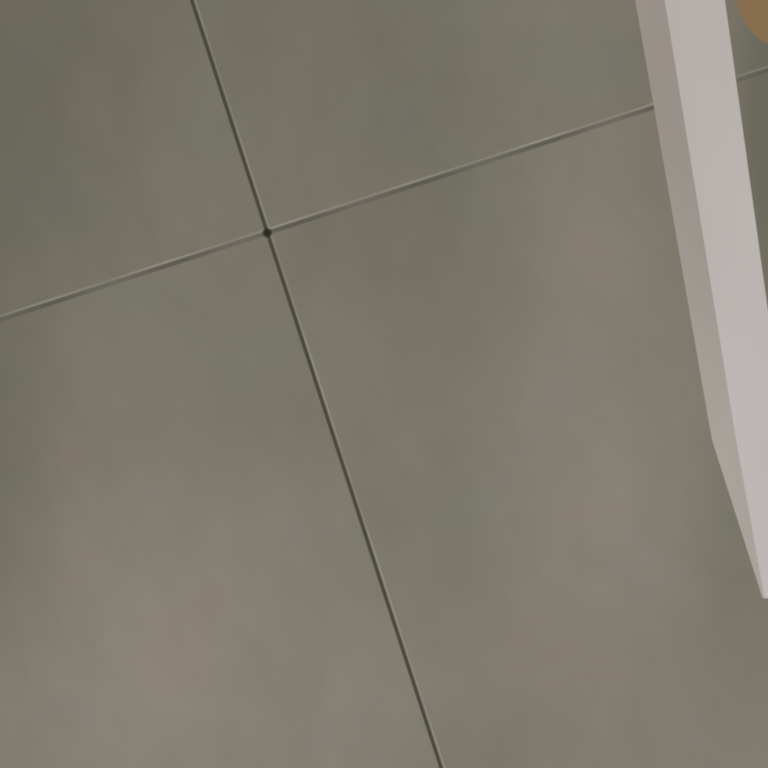
Give the GLSL for this texture, as a WebGL 2 fragment shader.

```glsl
#version 300 es
precision highp float;
uniform vec2 u_resolution;
out vec4 fragColor;

float hash(vec2 p) {
  return fract(sin(dot(p, vec2(127.1, 311.7))) * 4375.85);
}

// Layered sines, each octave turned and bent by the one before
float mottle(vec2 p) {
  float sum = 0.0, gain = 0.5;
  for (int i = 0; i < 5; i++) {
    sum += gain * sin(p.x + 1.3 * sin(p.y)) * cos(p.y * 0.8 + sin(p.x * 0.7));
    p = mat2(1.5, 1.1, -1.1, 1.5) * p + 2.3 + sum;
    gain *= 0.55;
  }
  return sum;
}

// Soft round patch of light or shade
float patchAt(vec2 p, vec2 center, vec2 radius) {
  vec2 d = (p - center) / radius;
  return exp(-dot(d, d));
}

// Band around a line, with edges softened by at least one pixel
float band(float d, float halfWidth, float soft) {
  return 1.0 - smoothstep(halfWidth - soft, halfWidth + soft, abs(d));
}

vec3 stone(vec2 uv, vec2 tile, vec2 cell) {
  float tone = 0.62 - 0.32 * smoothstep(0.2, 1.0, uv.y);
  tone -= 0.28 * patchAt(uv, vec2(0.0, 0.95), vec2(0.2, 0.4));
  tone -= 0.40 * patchAt(uv, vec2(-0.03, 0.38), vec2(0.1, 0.25));
  tone -= 0.16 * patchAt(uv, vec2(0.57, 0.55), vec2(0.13, 0.4));
  tone += 0.24 * patchAt(uv, vec2(0.76, 0.6), vec2(0.13, 0.5));
  tone += 0.20 * patchAt(uv, vec2(0.2, 0.08), vec2(0.3, 0.2));
  tone -= 0.25 * patchAt(uv, vec2(0.96, 0.26), vec2(0.06, 0.14));
  tone -= 0.35 * smoothstep(0.94, 1.0, uv.x) * smoothstep(0.5, 0.7, uv.y);

  // Clouding, fine brushing and a slight change from tile to tile
  vec2 q = tile + 3.0 * hash(cell);
  float cloud = mottle(q * 9.0);
  tone += 0.13 * cloud + 0.05 * mottle(q * vec2(70.0, 28.0));
  tone += 0.06 * (hash(cell + 4.0) - 0.5);
  vec3 color = mix(vec3(0.42, 0.41, 0.36), vec3(0.56, 0.53, 0.485), clamp(tone, 0.0, 1.0));

  // Warm and greenish drift, with sparse faint veins
  color += vec3(0.008, -0.002, -0.004) * mottle(q * 13.0 + 5.0);
  float vein = band(mottle(q * 5.0 + 8.0), 0.008, 0.025) * smoothstep(0.1, 0.5, cloud);
  return color + vein * vec3(0.006, -0.006, -0.022);
}

void main() {
  vec2 uv = gl_FragCoord.xy / u_resolution;
  float px = 1.0 / min(u_resolution.x, u_resolution.y);
  float soft = max(px, 0.0016);

  // Square tiles, turned about the visible crossing
  vec2 d = uv - vec2(0.348, 0.697);
  vec2 tile = vec2(dot(d, vec2(0.951, 0.309)), dot(d, vec2(-0.309, 0.951)));
  vec2 cell = floor(tile);
  vec2 seam = fract(tile + 0.5) - 0.5;
  vec3 color = stone(uv, tile, cell);

  // Bevel highlights, then the dark joints and their crossing
  float wear = 0.75 + 0.25 * sin(tile.x * 37.0 + 2.0 * sin(tile.y * 23.0));
  color += 0.07 * wear * band(seam.x - 0.0042, 0.0012, soft);
  color += 0.09 * wear * band(seam.y - 0.0042, 0.0014, soft);
  color = mix(color, vec3(0.27, 0.26, 0.22), 0.9 * band(seam.x, 0.0022, soft));
  color = mix(color, vec3(0.35, 0.34, 0.31), 0.85 * wear * band(seam.y + 0.0005, 0.0026, soft));
  color = mix(color, vec3(0.16, 0.15, 0.13), 0.9 * band(length(seam), 0.0055, soft * 1.5));

  // Wooden corner
  float wood = band(length(uv - vec2(1.04, 1.015)), 0.083, soft);
  color = mix(color, vec3(0.53, 0.43, 0.31), wood);

  // Pale leg: left edge, ridge and right edge as bent lines over height
  float bend = uv.y - 0.427;
  float left = 0.927 + max(-0.1745 * bend, -0.32 * bend);
  float ridge = 0.9585 + max(-0.1625 * bend, -0.18 * bend);
  float right = 0.944 + 0.1386 * (1.0 - uv.y);
  float leg = smoothstep(-soft, soft, uv.x - left) * smoothstep(-soft, soft, right - uv.x);
  leg *= smoothstep(-soft, soft, uv.y - 0.221);
  vec3 side = mix(vec3(0.66, 0.64, 0.61), vec3(0.60, 0.57, 0.54), smoothstep(0.3, 0.9, uv.y));
  vec3 front = mix(vec3(0.74, 0.72, 0.71), vec3(0.71, 0.69, 0.67), smoothstep(0.4, 1.0, uv.y));
  vec3 paint = mix(side, front, smoothstep(-soft, soft, uv.x - ridge));
  paint += 0.008 * mottle(uv * vec2(40.0, 9.0));
  color = mix(color, paint, leg);

  fragColor = vec4(color, 1.0);
}
```
